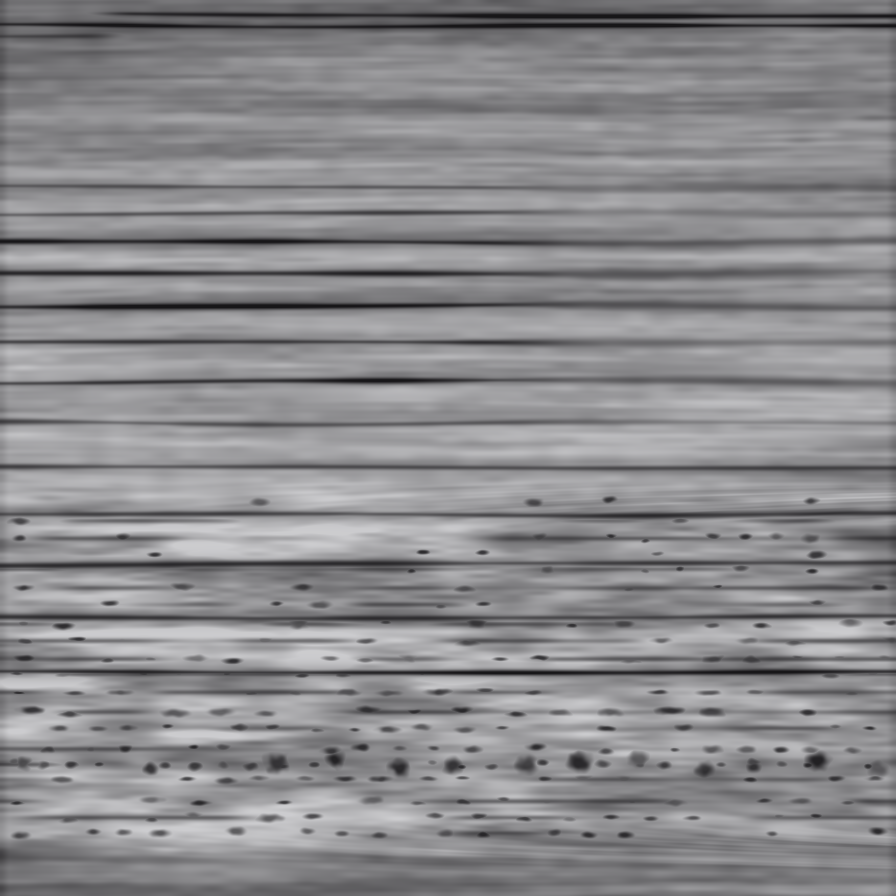
Reproduce this texture procedurally as a WebGL 1 fragment shader.

```glsl
precision highp float;
uniform vec2 u_resolution;

const vec3 DARK = vec3(0.09, 0.085, 0.095);
const vec3 LIGHT = vec3(0.80, 0.80, 0.81);

float hash(vec2 p) {
  return fract(sin(dot(p, vec2(127.1, 311.7))) * 43758.5453);
}

float noise(vec2 p) {
  vec2 i = floor(p);
  vec2 f = fract(p);
  f = f * f * (3.0 - 2.0 * f);
  return mix(mix(hash(i), hash(i + vec2(1.0, 0.0)), f.x),
             mix(hash(i + vec2(0.0, 1.0)), hash(i + 1.0), f.x), f.y);
}

float bell(float d, float width) {
  return exp(-d * d / (width * width));
}

// Smooth mask of the range from a to b
float band(float v, float a, float b, float soft) {
  return smoothstep(a - soft, a + soft, v) * (1.0 - smoothstep(b - soft, b + soft, v));
}

// Long horizontal fibres at three scales, centred on zero
float grain(vec2 p, float stretch) {
  float coarse = noise(p * vec2(2.0 * stretch, 42.0));
  float medium = noise(p * vec2(4.0 * stretch, 105.0) + 17.0);
  float fine = noise(p * vec2(9.0 * stretch, 210.0) + 41.0);
  return 0.42 * coarse + 0.33 * medium + 0.25 * fine - 0.5;
}

// Dark crack with a soft shadow, broken along its length
float crack(vec2 p, float depth, float width, float seed) {
  float d = p.y - depth - 0.005 * (noise(vec2(p.x * 3.0, seed)) - 0.5);
  float vary = noise(vec2(p.x * 7.0, seed + 9.0));
  float core = bell(d, width * (0.65 + 0.7 * vary));
  return core * (0.45 + 0.55 * vary) + 0.22 * bell(d, width * 3.5);
}

// Row of scattered oval pits, one per cell at most
float pits(vec2 p, float depth, float pitch, vec2 size, float share, float seed) {
  float cell = floor(p.x / pitch);
  vec2 id = vec2(cell, seed);
  float centre = (cell + mix(0.36, 0.64, hash(id))) * pitch;
  float rise = (hash(id + 3.7) - 0.5) * size.y;
  vec2 radius = size * mix(0.6, 1.15, hash(id + 8.3));
  vec2 q = (p - vec2(centre, depth + rise)) / radius;
  q += 0.35 * (vec2(noise(p * 130.0), noise(p * 130.0 + 50.0)) - 0.5);
  float present = step(hash(id + 5.1), share);
  return present * smoothstep(1.2, 0.2, length(q)) * mix(0.5, 1.0, hash(id + 6.9));
}

void main() {
  vec2 p = gl_FragCoord.xy / u_resolution;
  p.y = 1.0 - p.y;
  float pixel = 1.0 / u_resolution.y;
  vec2 warped = p + vec2(0.0, 0.006 * (noise(p * vec2(4.0, 9.0)) - 0.5));

  // Broad tone from top to bottom
  float planks = band(p.y, 0.19, 0.56, 0.05);
  float worn = band(p.y, 0.56, 0.95, 0.03);
  float tone = 0.475 + 0.07 * smoothstep(0.05, 0.22, p.y);
  tone += 0.085 * planks + 0.045 * worn;
  tone += 0.12 * (noise(p * vec2(3.0, 14.0) + 5.0) - 0.5);

  // Fibres, mottling and pale worn streaks
  tone += (0.36 + 0.14 * worn) * grain(warped, 1.0 + 2.5 * worn);
  tone += 0.07 * (noise(warped * vec2(38.0, 120.0)) - 0.5);
  float patches = noise(p * vec2(14.0, 38.0) + 23.0);
  tone += worn * 0.17 * (patches - 0.5);
  tone += worn * 0.13 * smoothstep(0.6, 0.9, noise(p * vec2(3.5, 45.0) + 71.0));
  float stripes = noise(vec2(p.x * 1.2, p.y * 115.0));
  tone += smoothstep(0.94, 0.97, p.y) * 0.25 * (stripes - 0.5);

  // Cracks between planks, spreading apart downward and fading to the right
  float shade = 0.0;
  for (int i = 0; i < 13; i++) {
    float n = float(i);
    float depth = 0.21 + 0.027 * n + 0.0015 * n * n;
    float fade = smoothstep(0.53, 0.68, p.x) * (1.0 - smoothstep(6.0, 8.0, n));
    float width = max(mix(0.0028, 0.0048, fade), pixel);
    float strength = mix(0.55, 1.0, hash(vec2(n, 2.0))) * mix(1.0, 0.5, fade);
    shade = max(shade, strength * crack(p, depth, width, n * 5.3));
  }

  // Deep seam and broken lines at the top edge
  float seamWidth = max(0.0026, pixel);
  shade = max(shade, 1.15 * crack(p, 0.029, seamWidth, 83.0));
  float broken = smoothstep(0.35, 0.65, noise(vec2(p.x * 4.0, 31.0)));
  shade = max(shade, broken * crack(p, 0.016, seamWidth, 97.0));
  shade = max(shade, 0.6 * (1.0 - broken) * crack(p, 0.039, seamWidth, 61.0));

  // Pitted rows, sparse above and crowded below
  for (int i = 0; i < 20; i++) {
    float n = float(i);
    float depth = 0.56 + 0.0195 * n + 0.006 * (hash(vec2(n, 4.0)) - 0.5);
    float crowded = smoothstep(5.0, 9.0, n);
    float pitch = mix(0.032, 0.055, hash(vec2(n, 7.0)));
    vec2 size = vec2(pitch * 0.3, mix(0.0035, 0.0055, hash(vec2(n, 12.0))));
    float share = mix(0.2, 0.68, crowded);
    shade = max(shade, 0.85 * pits(p, depth, pitch, size, share, n + 20.0));
    float streak = smoothstep(0.4, 0.8, noise(vec2(p.x * 9.0, n * 3.1)));
    shade = max(shade, 0.5 * streak * bell(p.y - depth, 0.003));
  }

  // Large knots in one row with a smudge around them
  shade = max(shade, pits(p, 0.853, 0.068, vec2(0.015, 0.0115), 0.88, 55.0));
  shade = max(shade, 0.3 * bell(p.y - 0.853, 0.008) * noise(p * vec2(25.0, 60.0)));

  // Darkened side edges
  float side = min(p.x, 1.0 - p.x);
  tone -= 0.08 * (1.0 - smoothstep(0.0, 0.012, side));

  vec3 wood = mix(DARK, LIGHT, clamp((tone - 0.09) / 0.71, 0.0, 1.0));
  gl_FragColor = vec4(mix(wood, DARK, clamp(shade, 0.0, 1.0)), 1.0);
}
```
